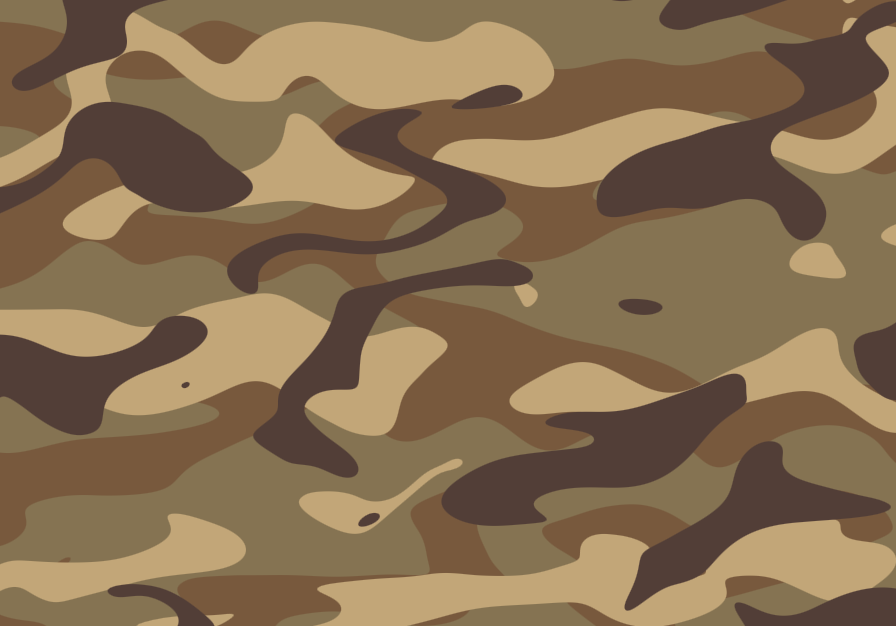
This pattern is drawn by a Shadertoy shader. Its source:

```glsl
// Woodland camouflage: flat olive ground overlaid by brown, tan and dark patches.
// Each layer thresholds stretched gradient noise; a sideways domain warp
// pulls the patches into smooth fingers with pointed tips.

const vec3 OLIVE = vec3(0.520, 0.450, 0.320);
const vec3 BROWN = vec3(0.470, 0.350, 0.240);
const vec3 TAN   = vec3(0.760, 0.650, 0.470);
const vec3 DARK  = vec3(0.322, 0.243, 0.217);

// Patch cell size, in canvas heights
const vec2 BROWN_CELL = vec2(0.42, 0.150);
const vec2 TAN_CELL   = vec2(0.36, 0.145);
const vec2 DARK_CELL  = vec2(0.27, 0.150);

// Noise level above which a layer is painted: higher means less cover
const float BROWN_LEVEL = 0.055;
const float TAN_LEVEL   = 0.140;
const float DARK_LEVEL  = 0.170;

// Upward tilt of the patches to the right
const float BROWN_SLANT = -0.06;
const float TAN_SLANT   = 0.12;
const float DARK_SLANT  = 0.16;

// Domain warp: frequency and reach of the sideways and vertical pulls
const vec2 SIDE_FREQ = vec2(2.2, 6.0);
const vec2 RISE_FREQ = vec2(4.5, 3.0);
const vec2 WARP_REACH = vec2(0.46, 0.13);

const float TAU = 6.2831853;

// Random value in 0..1 for a lattice point
float hash(vec2 p) {
    vec3 q = fract(p.xyx * 0.1031);
    q += dot(q, q.yzx + 33.33);
    return fract((q.x + q.y) * q.z);
}

// Dot product of a random unit gradient with the offset to its corner
float cornerSlope(vec2 cell, vec2 corner, vec2 local) {
    float angle = TAU * hash(cell + corner);
    return dot(vec2(cos(angle), sin(angle)), local - corner);
}

float gradientNoise(vec2 p) {
    vec2 cell = floor(p);
    vec2 f = p - cell;
    vec2 u = f * f * f * (f * (f * 6.0 - 15.0) + 10.0);
    float low  = mix(cornerSlope(cell, vec2(0, 0), f), cornerSlope(cell, vec2(1, 0), f), u.x);
    float high = mix(cornerSlope(cell, vec2(0, 1), f), cornerSlope(cell, vec2(1, 1), f), u.x);
    return mix(low, high, u.y);
}

// Shear the plane sideways in uneven bands, with a gentler vertical sway
vec2 warp(vec2 p, float seed) {
    float side = gradientNoise(p * SIDE_FREQ + seed);
    float rise = gradientNoise(p * RISE_FREQ + seed + 41.0);
    return p + WARP_REACH * vec2(side, rise);
}

// Smooth-edged cover of one layer, 0 to 1
float patches(vec2 p, vec2 cellSize, float slant, float level, float seed) {
    vec2 q = warp(p, seed);
    q.y -= slant * q.x;
    float field = gradientNoise(q / cellSize + seed * 1.7) - level;
    return clamp(0.5 + field / max(fwidth(field), 1e-5), 0.0, 1.0);
}

void mainImage(out vec4 fragColor, in vec2 fragCoord) {
    vec2 p = fragCoord / iResolution.y;

    // Paint from the ground up
    vec3 color = OLIVE;
    color = mix(color, BROWN, patches(p, BROWN_CELL, BROWN_SLANT, BROWN_LEVEL, 13.3));
    color = mix(color, TAN, patches(p, TAN_CELL, TAN_SLANT, TAN_LEVEL, 57.6));
    color = mix(color, DARK, patches(p, DARK_CELL, DARK_SLANT, DARK_LEVEL, 94.1));

    fragColor = vec4(color, 1.0);
}
```
